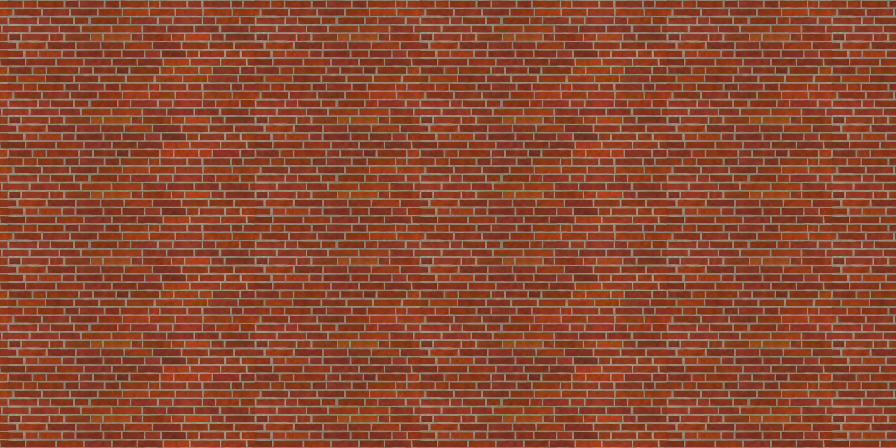
Write a WebGL 1 fragment shader that draws this texture.

```glsl
precision highp float;

uniform vec2 u_resolution;

const float ROWS = 54.0;         // courses down the canvas
const float HEADERS = 65.25;     // header widths across the canvas
const float HEADER_SIZE = 1.655; // header width in course heights
const float LEFT_OFFSET = 0.6;   // start of the first panel, in headers
const float WIDE_PANEL = 18.0;   // the panels alternate wide and narrow
const float NARROW_PANEL = 12.0;
const float JOINT = 0.215;       // mortar width in course heights
const float JOINT_DRIFT = 0.5;   // broad change of the mortar width
const float BRICK_JITTER = 0.55; // uneven brick lengths, in headers
const float EDGE_SOFTNESS = 0.75;
const float GRAIN = 0.13;
const float BROAD_TONE = 0.2;    // light and dark areas of the panel

const vec3 MORTAR = vec3(0.57, 0.53, 0.465);
const vec3 RED_CLAY = vec3(0.505, 0.2, 0.135);
const vec3 ORANGE_CLAY = vec3(0.56, 0.22, 0.09);
const vec3 BURNT_CLAY = vec3(0.36, 0.17, 0.11);
const vec3 PALE_CLAY = vec3(0.66, 0.33, 0.11);

float hash(vec2 p) {
  return fract(sin(dot(p, vec2(127.1, 311.7))) * 43758.5453);
}

float noise(vec2 p) {
  vec2 i = floor(p);
  vec2 f = fract(p);
  f = f * f * (3.0 - 2.0 * f);
  float low = mix(hash(i), hash(i + vec2(1.0, 0.0)), f.x);
  float high = mix(hash(i + vec2(0.0, 1.0)), hash(i + 1.0), f.x);
  return mix(low, high, f.y);
}

// Share of a pixel covered by a line at distance d.
float lineCoverage(float d, float halfWidth, float pixel) {
  return clamp((halfWidth - d) / pixel + 0.5, 0.0, 1.0)
       - clamp((-halfWidth - d) / pixel + 0.5, 0.0, 1.0);
}

float patchMask(vec2 p, vec2 center, vec2 radius) {
  vec2 q = (p - center) / radius;
  return exp(-dot(q, q));
}

// Panels of 10, 9 and 8 courses follow one another.
float panelRow(float row) {
  float r = mod(row, 27.0);
  return r - 10.0 * step(10.0, r) - 9.0 * step(19.0, r);
}

void main() {
  vec2 uv = gl_FragCoord.xy / u_resolution;
  vec2 pixel = EDGE_SOFTNESS * vec2(HEADERS * HEADER_SIZE, ROWS) / u_resolution;

  // Position inside the repeating panel
  float y = (1.0 - uv.y) * ROWS;
  float row = panelRow(floor(y));
  float fy = fract(y);
  float x = mod(uv.x * HEADERS - LEFT_OFFSET, WIDE_PANEL + NARROW_PANEL);
  float inNarrow = step(WIDE_PANEL, x);
  x -= inNarrow * WIDE_PANEL;
  float panelWidth = mix(WIDE_PANEL, NARROW_PANEL, inNarrow);
  vec2 panel = vec2(x, row + fy);

  // Uneven lengths, fading out at the panel ends
  float inside = smoothstep(0.0, 2.0, min(x, panelWidth - x));
  x += BRICK_JITTER * inside * (noise(vec2(x * 0.6, row * 7.0)) - 0.5);

  // Bond: mixed courses alternate with stretcher courses
  float size = 2.0;
  float along;
  if (mod(row, 2.0) < 0.5) {
    along = mod(x - mod(row * 2.0 + 2.0, 3.0), 3.0);
    if (along >= 2.0) {
      along -= 2.0;
      size = 1.0;
    }
  } else {
    float shift = row * 0.5 + 0.4 * (hash(vec2(row, 5.0)) - 0.5);
    along = mod(x - shift, 2.0);
  }
  float start = x - along;
  if (start + size > panelWidth + 0.01) start -= panelWidth;
  vec2 brick = vec2(floor(start * 4.0 + 0.5), row);
  vec2 local = vec2((start + along) * HEADER_SIZE, row + fy);

  // Clay colour: each brick its own, with a broad drift
  float drift = noise(panel * vec2(0.23, 0.3) + 12.0);
  float tone = 0.7 * hash(brick + 3.7) + 0.3 * drift;
  vec3 color = mix(RED_CLAY, ORANGE_CLAY, smoothstep(0.25, 0.75, tone));
  color *= 0.94 + 0.14 * hash(brick + 19.3);
  color = mix(color, BURNT_CLAY, 0.4 * step(0.92, hash(brick + 41.1)));

  // Fired patches and grain
  vec2 center = vec2(start + 0.5 * size, row);
  float pale = patchMask(center, vec2(7.0, 4.0), vec2(1.8, 0.8));
  float burnt = patchMask(center, vec2(8.7, 7.5), vec2(1.3, 0.9));
  color = mix(color, PALE_CLAY, 0.8 * pale);
  color = mix(color, BURNT_CLAY, 0.6 * burnt);
  float grain = 0.6 * noise(local * 2.3) + 0.4 * noise(local * 5.1 + 8.0);
  color *= 1.0 + GRAIN * 2.0 * (grain - 0.5);

  // Mortar joints, wider in some areas than in others
  float spread = noise(panel * vec2(0.35, 0.45) + 91.0) - 0.5;
  float wear = 0.8 + 0.4 * noise(local * 1.4 + 31.0);
  float halfJoint = 0.5 * JOINT * (wear + JOINT_DRIFT * spread);
  float bed = lineCoverage(min(fy, 1.0 - fy), halfJoint, pixel.y);
  float side = min(along, size - along) * HEADER_SIZE;
  float head = lineCoverage(side, halfJoint, pixel.x);
  vec3 mortar = MORTAR * (0.93 + 0.14 * noise(local * 3.0 + 57.0));
  color = mix(color, mortar, max(bed, head));

  // Broad light and dark areas
  float shade = noise(panel * vec2(0.3, 0.28) + 73.0);
  color *= 1.0 + BROAD_TONE * (shade - 0.5);

  gl_FragColor = vec4(color, 1.0);
}
```
